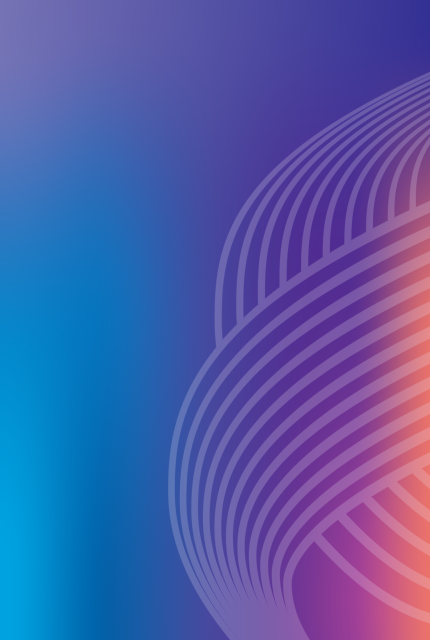
This background is drawn by a Shadertoy shader. Its source:

```glsl
// A blue to violet to coral gradient with a woven ribbon of pale stripes.
// Each stripe is a bowed curve x = f(y); its shape is interpolated across the
// bundle, and the middle bundle hides the ones behind it.

const float RIGHT = 0.672; // right end of the curves, in canvas heights

// Signed distance to a curve with a vertical tangent at its apex. It rises to
// (RIGHT, topY) with the given power, and bends back below as a parabola.
float bowDistance(vec2 p, vec2 apex, float topY, float power, float bend) {
    float height = topY - apex.y;
    float width = RIGHT - apex.x;
    float h = (p.y - apex.y) / height;
    float up = max(h, 0.0);
    float down = max(apex.y - p.y, 0.0);
    float x = apex.x + width * pow(up, power) + bend * down * down;
    float slope = width * power / height * pow(up, power - 1.0) - 2.0 * bend * down;
    return (p.x - x) / sqrt(1.0 + slope * slope);
}

// Middle bundle: t runs from its outer stripe (0) to its inner one (1)
float middleBow(vec2 p, float t) {
    vec2 apex = mix(vec2(0.268, 0.232), vec2(0.449, 0.089), t);
    return bowDistance(p, apex, mix(0.677, 0.284, t), mix(2.44, 1.77, t), mix(1.84, 3.4, t));
}

// Upper bundle: a fan that narrows toward the upper right
float upperBow(vec2 p, float t) {
    vec2 apex = mix(vec2(0.341, 0.499), vec2(0.645, 0.681), t);
    return bowDistance(p, apex, 0.885 - 0.104 * pow(t, 1.3), 2.6, 1.5);
}

float stroke(float d, float halfWidth) {
    float soft = 0.75 / iResolution.y;
    return smoothstep(soft, -soft, abs(d) - halfWidth);
}

float stripes(vec2 p) {
    float soft = 0.75 / iResolution.y;
    float upper = 0.0, middle = 0.0, lower = 0.0;

    float upperWidth = mix(0.0056, 0.0026, smoothstep(0.6, 0.88, p.y));
    for (int i = 0; i < 10; i++)
        upper = max(upper, stroke(upperBow(p, float(i) / 9.0), upperWidth));

    float middleWidth = mix(0.0052, 0.0085, smoothstep(0.3, 0.62, p.x));
    for (int i = 0; i < 11; i++)
        middle = max(middle, stroke(middleBow(p, float(i) / 10.0), middleWidth));

    // Lower bundle: parabolas falling to the right edge
    float q = RIGHT - p.x;
    for (int i = 0; i < 5; i++) {
        float n = float(i);
        float tilt = 0.3 + 0.14 * n;
        float y = 0.034 + 0.053 * n + tilt * q + 2.38 * q * q;
        float slope = tilt + 4.76 * q;
        lower = max(lower, stroke((p.y - y) / sqrt(1.0 + slope * slope), 0.0078));
    }

    upper *= smoothstep(soft, -soft, middleBow(p, 0.0));
    lower *= smoothstep(-soft, soft, middleBow(p, 1.0));
    return max(middle, max(upper, lower));
}

vec3 background(vec2 uv) {
    // Lavender and indigo above, violet in the body
    vec3 body = mix(vec3(0.40, 0.46, 0.74), vec3(0.27, 0.30, 0.63), smoothstep(0.0, 0.45, uv.x));
    body = mix(body, vec3(0.30, 0.17, 0.57), smoothstep(0.4, 0.75, uv.x));
    vec3 top = mix(vec3(0.46, 0.45, 0.71), vec3(0.20, 0.19, 0.58), uv.x);
    vec3 color = mix(body, top, smoothstep(0.6, 1.0, uv.y));

    // Blue column, with cyan at the lower left
    vec3 blue = mix(vec3(0.0, 0.37, 0.65), vec3(0.02, 0.46, 0.75), smoothstep(0.0, 0.6, uv.y));
    float cyan = smoothstep(0.27, 0.0, uv.x) * smoothstep(0.8, 0.1, uv.y);
    blue = mix(blue, vec3(0.0, 0.64, 0.88), cyan);
    float rise = smoothstep(0.92, 0.42, uv.y - 0.05 * smoothstep(0.0, 0.25, uv.x));
    color = mix(color, blue, rise * smoothstep(0.52, 0.2, uv.x));

    // Magenta glow at the lower right, coral along the right edge
    vec2 fromGlow = (uv - vec2(0.92, 0.06)) / vec2(0.23, 0.33);
    color = mix(color, vec3(0.72, 0.27, 0.60), 0.9 * exp(-dot(fromGlow, fromGlow)));
    float coral = smoothstep(0.81, 1.03, uv.x) * smoothstep(0.95, 0.45, uv.y);
    return mix(color, vec3(0.94, 0.46, 0.41), coral);
}

void mainImage(out vec4 fragColor, in vec2 fragCoord) {
    vec3 color = background(fragCoord / iResolution.xy);
    // Scale x so that the curves always end at the right edge
    vec2 p = fragCoord / iResolution.xy * vec2(RIGHT, 1.0);
    color = mix(color, vec3(0.93, 0.90, 0.96), 0.22 * stripes(p));
    fragColor = vec4(color, 1.0);
}
```
